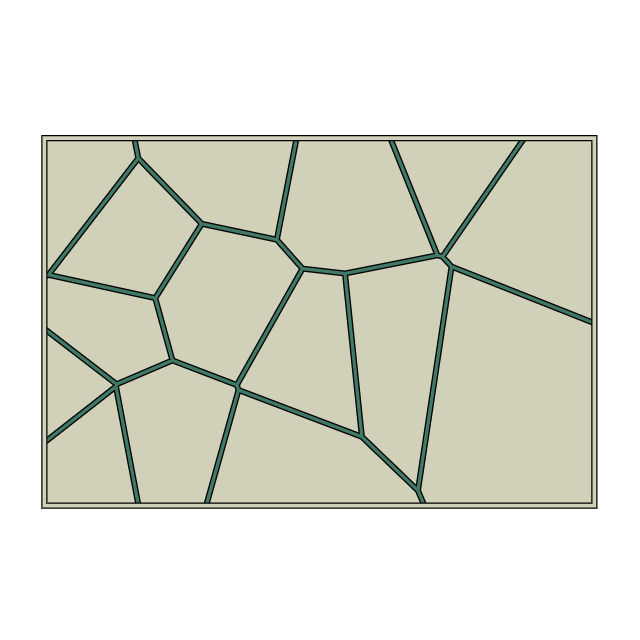
Give the GLSL for this pattern, as a Shadertoy shader.

```glsl
const int SITE_COUNT = 15;
const vec2 PANEL_HALF = vec2(445.0, 299.0) / 1024.0;

// Scattered cell centre, packed more densely toward the left side
vec2 cellSite(int index) {
    float i = float(index + 1);
    vec2 unit = vec2(pow(fract(i * 0.618034), 1.4), fract(i * i * 0.3719));
    return (2.0 * unit - 1.0) * PANEL_HALF;
}

// Distance to the nearest border between two cells
float borderDistance(vec2 p) {
    vec2 nearest = cellSite(0);
    for (int i = 1; i < SITE_COUNT; i++) {
        vec2 site = cellSite(i);
        if (distance(p, site) < distance(p, nearest)) nearest = site;
    }
    float d = 1.0;
    for (int i = 0; i < SITE_COUNT; i++) {
        vec2 toSite = cellSite(i) - nearest;
        float gap = length(toSite);
        if (gap > 1e-4) {
            d = min(d, dot(nearest + 0.5 * toSite - p, toSite / gap));
        }
    }
    return d;
}

float boxDistance(vec2 p, vec2 halfSize) {
    vec2 q = abs(p) - halfSize;
    return length(max(q, 0.0)) + min(max(q.x, q.y), 0.0);
}

// Antialiased coverage of the region where d is negative
float fill(float d, float pixel) {
    return clamp(0.5 - d / pixel, 0.0, 1.0);
}

void mainImage(out vec4 fragColor, in vec2 fragCoord) {
    float pixel = 1.0 / min(iResolution.x, iResolution.y);
    vec2 p = (fragCoord - 0.5 * iResolution.xy) * pixel + vec2(1.0, 3.0) / 1024.0;

    vec3 paper = vec3(1.0);
    vec3 stone = vec3(0.82, 0.82, 0.73);
    vec3 ink = vec3(0.0);
    vec3 joint = vec3(0.25, 0.48, 0.40);

    // Stone cells separated by inked green joints
    float border = borderDistance(p);
    vec3 cells = mix(stone, ink, fill(border - 0.0047, pixel));
    cells = mix(cells, joint, fill(border - 0.0026, pixel));

    // Nested panel: outer line, stone margin, inner line, cells
    float panel = boxDistance(p, PANEL_HALF);
    float line = 1.0 / 512.0;
    vec3 color = mix(paper, ink, fill(panel, pixel));
    color = mix(color, stone, fill(panel + line, pixel));
    color = mix(color, ink, fill(panel + 4.0 * line, pixel));
    color = mix(color, cells, fill(panel + 5.0 * line, pixel));

    fragColor = vec4(color, 1.0);
}
```
